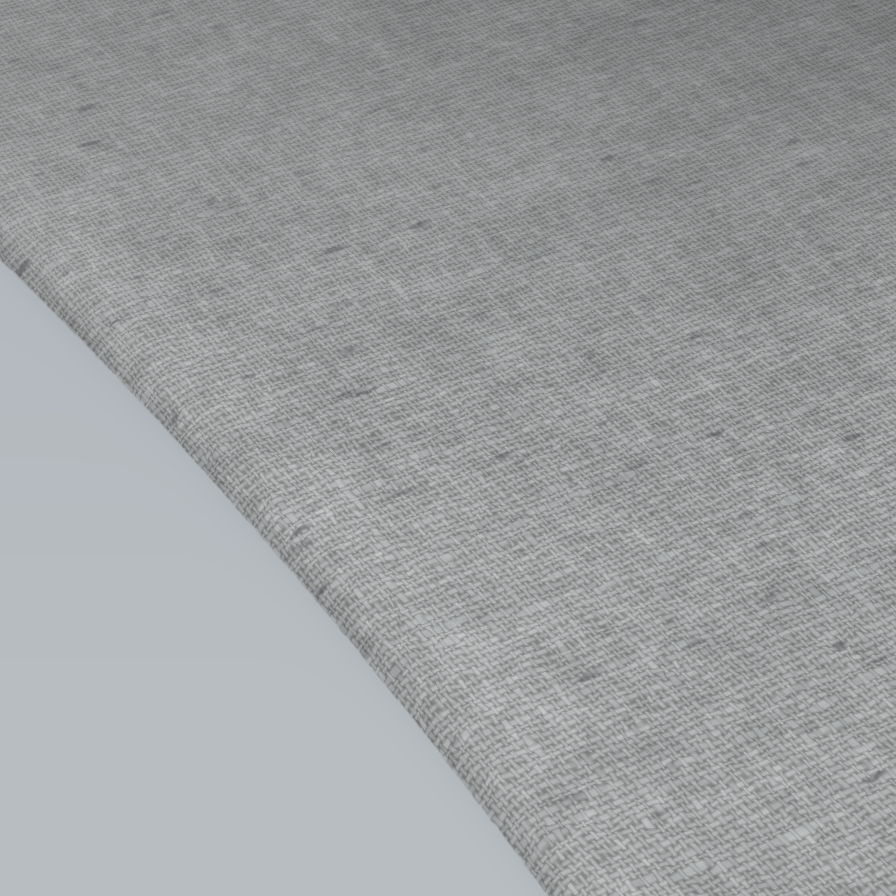
Give the GLSL for this texture, as a Shadertoy shader.

```glsl
const vec2 WEFT_DIR = vec2(0.94, 0.34);
const vec2 WARP_DIR = vec2(0.69, -0.72);
const vec2 PITCH = vec2(0.0061, 0.0071);

float hash(vec2 p) {
    return fract(sin(dot(p, vec2(127.1, 311.7))) * 43758.545);
}

float valueNoise(vec2 p) {
    vec2 i = floor(p), f = fract(p);
    f = f * f * (3.0 - 2.0 * f);
    float low = mix(hash(i), hash(i + vec2(1, 0)), f.x);
    float high = mix(hash(i + vec2(0, 1)), hash(i + vec2(1, 1)), f.x);
    return mix(low, high, f.y);
}

vec2 across(vec2 dir) {
    return vec2(-dir.y, dir.x);
}

// Noise drawn out along a yarn direction, centred on zero
float streaks(vec2 q, vec2 dir, vec2 frequency) {
    return valueNoise(vec2(dot(q, dir), dot(q, across(dir))) * frequency + 40.0) - 0.5;
}

// Approximate signed distance to the curved fold, positive on the cloth
float foldDistance(vec2 p) {
    float height = 0.711 - 0.966 * p.x - 0.32 * p.x * p.x;
    float slope = 0.966 + 0.64 * p.x;
    return (p.y - height) / sqrt(1.0 + slope * slope);
}

// Flatten perspective and bend the threads over the fold
vec2 clothSpace(vec2 p, float d) {
    float roll = max(0.0, 0.06 - d);
    p -= WARP_DIR * roll * roll * 6.0;
    return (p - 0.5) / (1.0 - 0.36 * (p.y - 0.5));
}

float strand(float x, float width) {
    return 1.0 - smoothstep(width * 0.25, width, abs(fract(x) - 0.5));
}

// Uneven brightness along each separate yarn
float yarnTone(float id, float along, float seed) {
    return valueNoise(vec2(along * 45.0 + hash(vec2(id, seed)) * 90.0, id * 7.0 + seed));
}

// Loose plain weave: x is thread coverage, y is the yarn tone
vec2 weave(vec2 q) {
    vec2 grid = vec2(dot(q, across(WARP_DIR)), dot(q, across(WEFT_DIR))) / PITCH;
    grid.x += 0.75 * streaks(q, WARP_DIR, vec2(45.0, 130.0));
    grid.y += 0.75 * streaks(q, WEFT_DIR, vec2(45.0, 130.0));
    vec2 id = floor(grid);
    float toneU = yarnTone(id.x, dot(q, WARP_DIR), 3.0);
    float toneV = yarnTone(id.y, dot(q, WEFT_DIR), 8.0);
    float parity = mod(id.x + id.y, 2.0);
    float warp = strand(grid.x, mix(0.36, 0.46, toneU)) * mix(0.55, 0.95, parity);
    float weft = strand(grid.y, mix(0.36, 0.48, toneV)) * mix(1.0, 0.6, parity);
    float tone = mix(toneU, toneV, smoothstep(-0.2, 0.2, weft - warp));
    return vec2(max(warp, weft), mix(tone, hash(id), 0.45));
}

// Short dark fibres scattered along the weft
float slubs(vec2 q, vec2 cellSize, float density, float seed) {
    vec2 s = vec2(dot(q, WEFT_DIR), dot(q, across(WEFT_DIR)));
    vec2 cell = floor(s / cellSize);
    float present = step(hash(cell + seed), density);
    vec2 jitter = vec2(hash(cell + seed + 4.7), hash(cell + seed + 9.2));
    vec2 offset = s - (cell + 0.35 + 0.3 * jitter) * cellSize;
    float halfLength = mix(0.008, 0.022, hash(cell + seed + 13.1));
    float halfWidth = mix(0.003, 0.005, jitter.x);
    offset.y += 0.004 * (valueNoise(s * 110.0) - 0.5);
    float r = length(offset / vec2(halfLength, halfWidth));
    float clumps = mix(0.5, 1.0, valueNoise(s * 170.0));
    return present * clumps * mix(0.4, 1.0, jitter.y) * (1.0 - smoothstep(0.2, 1.2, r));
}

vec3 tableColor(vec2 p, float d) {
    vec3 col = mix(vec3(0.722, 0.742, 0.758), vec3(0.705, 0.727, 0.748), smoothstep(0.1, 0.7, p.y));
    return col - 0.025 * exp(d * 70.0);
}

vec3 clothColor(vec2 p, float d) {
    vec2 q = clothSpace(p, d);
    float focus = mix(1.0, 0.5, smoothstep(0.45, 1.0, p.y));
    float resolved = smoothstep(1.2, 3.0, PITCH.x * iResolution.y);
    vec2 threads = weave(q);

    // Broad light falloff and rounded fold
    float light = mix(0.628, 0.583, smoothstep(0.3, 1.0, p.y));
    light -= 0.075 * p.x * p.y * p.y;
    light -= 0.025 * smoothstep(0.8, 1.0, p.y);
    light += 0.022 * exp(-pow((d - 0.07) / 0.05, 2.0));
    light -= 0.065 * (1.0 - smoothstep(0.0, 0.03, d));

    // Soft banding along both yarn directions
    light += 0.03 * streaks(q, WEFT_DIR, vec2(5.0, 14.0));
    light += 0.02 * streaks(q, WARP_DIR, vec2(7.0, 24.0));
    light += 0.03 * streaks(q, WEFT_DIR, vec2(25.0, 85.0));
    light += 0.02 * streaks(q, WARP_DIR, vec2(28.0, 90.0));

    // Threads, gaps and fuzz
    float relief = (threads.x - 0.62) * 0.16 + (threads.y - 0.5) * 0.1;
    light += relief * focus * resolved;
    light += 0.05 * streaks(q, WEFT_DIR, vec2(130.0, 240.0)) * mix(0.5, 1.0, focus);
    vec3 tint = mix(vec3(0.0, 0.0, -0.004), vec3(-0.008, 0.003, 0.008), threads.x);
    vec3 col = vec3(light) + tint;

    float dark = slubs(q, vec2(0.12, 0.06), 0.42, 5.0);
    dark = max(dark, 0.6 * slubs(q + 0.037, vec2(0.09, 0.045), 0.22, 21.0));
    return mix(col, vec3(0.31, 0.315, 0.33), dark * mix(0.9, 0.6, p.y));
}

void mainImage(out vec4 fragColor, in vec2 fragCoord) {
    vec2 p = fragCoord / iResolution.xy;
    float d = foldDistance(p) + 0.0012 * (valueNoise(p * 95.0) - 0.5);
    float softness = max(0.0018, 1.0 / iResolution.y);
    float cover = smoothstep(-softness, softness, d);
    fragColor = vec4(mix(tableColor(p, min(d, 0.0)), clothColor(p, d), cover), 1.0);
}
```
